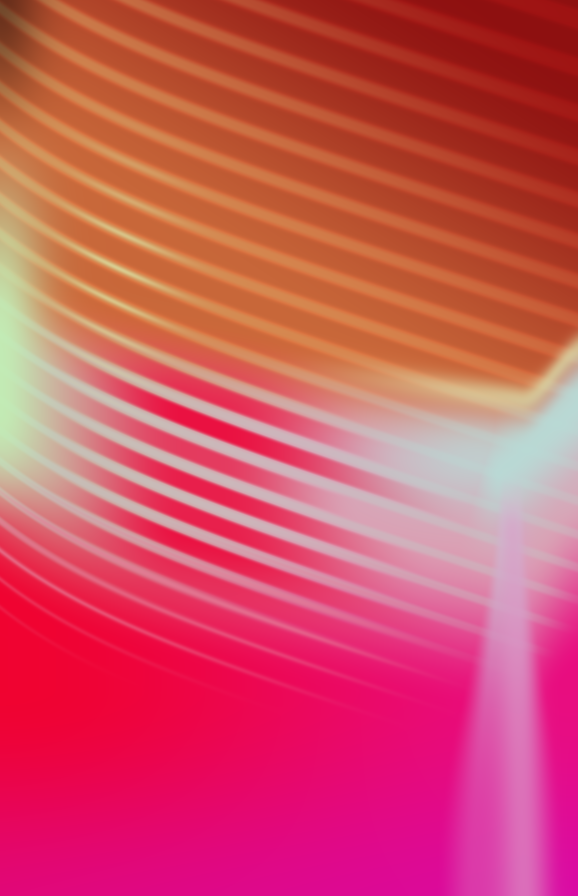
This background is drawn by a Shadertoy shader. Its source:

```glsl
float hash(float n) {
    n = fract(n * 0.1031);
    n *= n + 33.33;
    return fract(n * (n + n));
}

// Soft bell around zero
float bell(float d, float width) {
    return exp(-d * d / (width * width));
}

// Distance to a line segment
float segment(vec2 p, vec2 a, vec2 b) {
    vec2 d = b - a;
    return length(p - a - d * clamp(dot(p - a, d) / dot(d, d), 0.0, 1.0));
}

// Hot pink floor, pale middle band and orange top
vec3 backdrop(vec2 p, float level) {
    vec3 pink = mix(vec3(0.94, 0.01, 0.19), vec3(0.91, 0.05, 0.50), smoothstep(0.0, 1.0, p.x));
    vec3 magenta = mix(vec3(0.88, 0.03, 0.48), vec3(0.85, 0.04, 0.65), p.x);
    pink = mix(magenta, pink, smoothstep(-0.03, 0.23, p.y));

    vec3 pale = mix(vec3(0.80, 0.67, 0.61), vec3(0.86, 0.62, 0.70), smoothstep(0.05, 0.6, p.x));
    float heat = smoothstep(0.32, 0.98, (p.y - 0.6) * 1.3 + p.x * 0.55);
    vec3 orange = mix(vec3(0.87, 0.45, 0.25), vec3(0.62, 0.07, 0.07), heat);

    vec3 color = mix(pink, pale, smoothstep(0.33, 0.52, level));
    return mix(color, orange, smoothstep(0.60, 0.71, level));
}

// Curved ribs sweeping down to the right
vec3 addRibs(vec3 color, vec2 p, float sweep, float level) {
    float phase = 36.5 * sweep - 7.3 * sweep * sweep;
    float wave = 0.5 + 0.5 * cos(6.2832 * phase + 0.7 * sin(6.2832 * phase));
    float crest = smoothstep(0.25, 0.95, wave);
    float groove = 1.0 - smoothstep(0.05, 0.55, wave);
    float crestSeed = hash(floor(phase + 0.5) + 7.0);
    float grooveSeed = hash(floor(phase) + 19.0);

    // Tan ribs in the orange part
    float upper = smoothstep(0.62, 0.74, level);
    float fade = 1.0 - smoothstep(0.1, 1.1, p.x * 0.75 + (p.y - 0.6) * 0.8);
    color = mix(color, vec3(0.80, 0.62, 0.38), crest * upper * fade * 0.65);
    color *= 1.0 - groove * upper * 0.10;

    // Pale ribs and hot grooves in the middle
    float middle = smoothstep(0.36, 0.48, level) * (1.0 - smoothstep(0.62, 0.72, level));
    float reach = smoothstep(0.06, 0.32, p.x) * (1.0 - smoothstep(0.38, 0.62 + 0.22 * grooveSeed, p.x));
    color = mix(color, vec3(0.92, 0.06, 0.25), groove * middle * reach * (0.7 + 0.3 * grooveSeed));
    color = mix(color, vec3(0.76, 0.79, 0.78), crest * middle * 0.65 * (1.0 - 0.5 * p.x));

    // Thin strands trailing into the pink
    float lower = smoothstep(0.29, 0.39, level) * (1.0 - smoothstep(0.43, 0.50, level));
    float strand = pow(wave, 4.0) * lower * (1.0 - smoothstep(0.45, 0.85, p.x));
    color = mix(color, vec3(0.90, 0.50, 0.60), strand * (0.45 + 0.35 * crestSeed));

    // Bright glints near the left bend
    float glint = pow(wave, 5.0) * bell(p.x - 0.20, 0.10) * bell(p.y - 0.69, 0.11);
    return mix(color, vec3(0.86, 0.92, 0.68), glint * (0.5 + 0.4 * crestSeed));
}

vec3 addGlows(vec3 color, vec2 p, float level) {
    // Green light along the left edge
    float side = bell(p.x, 0.075) * smoothstep(0.40, 0.54, p.y) * (1.0 - smoothstep(0.62, 0.90, p.y));
    color = mix(color, vec3(0.76, 0.93, 0.71), side * 0.95);
    color *= 1.0 - 0.45 * bell(p.x, 0.07) * smoothstep(0.82, 1.0, p.y);

    // Cream rim under the orange
    float rim = bell(level - 0.685, 0.016) * smoothstep(0.45, 0.92, p.x);
    color = mix(color, vec3(0.86, 0.86, 0.65), rim * 0.75);

    // Cyan knot with a wing to the right
    float below = 1.0 - smoothstep(0.64, 0.70, level);
    float wing = bell(segment(p, vec2(0.87, 0.475), vec2(1.02, 0.56)), 0.065);
    float haze = bell(p.x - 0.83, 0.19) * bell(p.y - 0.49, 0.06);
    color = mix(color, vec3(0.72, 0.86, 0.84), max(wing * 0.95, haze * 0.75) * below);

    // Beam falling from the knot
    float fall = clamp((0.45 - p.y) / 0.45, 0.0, 1.0);
    float offset = p.x - mix(0.885, 0.862, fall);
    float spread = mix(0.022, 0.095, smoothstep(0.0, 0.9, fall));
    float beam = 1.0 - smoothstep(0.45, 1.15, abs(offset) / spread);
    beam *= 1.0 - smoothstep(0.42, 0.48, p.y);
    vec3 beamColor = mix(vec3(0.80, 0.76, 0.81), vec3(0.86, 0.34, 0.70), smoothstep(0.0, 0.85, fall));
    color = mix(color, beamColor, beam * mix(0.85, 0.60, fall));
    float core = bell(offset - 0.045 * fall, 0.022 + 0.02 * fall) * smoothstep(0.0, 0.1, fall);
    return mix(color, vec3(0.86, 0.60, 0.78), core * 0.55);
}

void mainImage(out vec4 fragColor, in vec2 fragCoord) {
    vec2 p = fragCoord / iResolution.xy;
    float sweep = p.y + 0.21 * p.x + 0.05 * (1.0 - exp(-6.0 * p.x));
    float lift = smoothstep(0.90, 1.02, p.x) * 0.07;
    float level = sweep - 0.12 * p.x - lift;

    vec3 color = backdrop(p, level);
    color = addRibs(color, p, sweep, level);
    color = addGlows(color, p, level);
    fragColor = vec4(clamp(color, 0.0, 1.0), 1.0);
}
```
